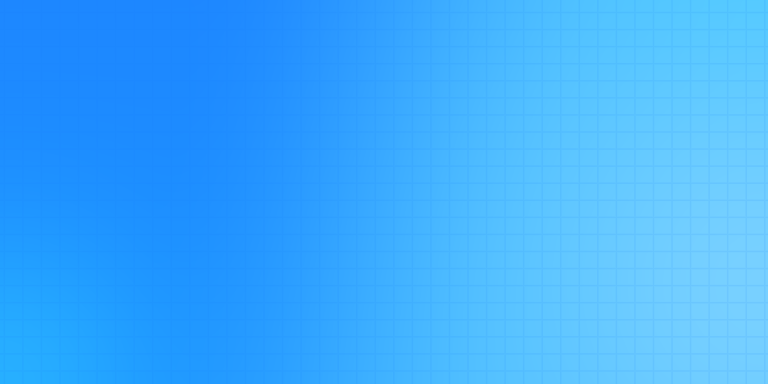
Reproduce this background procedurally as a Shadertoy shader.

```glsl
// Blue to pale sky gradient with soft corner glows under a faint square grid.

// Round falloff, 1 at the centre; higher tightness gives a smaller glow.
float glow(vec2 p, vec2 centre, float tightness) {
    vec2 d = p - centre;
    return exp(-tightness * dot(d, d));
}

// Antialiased coverage of thin lines repeated along both axes.
float gridLines(vec2 p, vec2 origin, vec2 cell, float width, float pixel) {
    vec2 dist = abs(fract((p - origin) / cell + 0.5) - 0.5) * cell;
    vec2 cover = clamp((0.5 * width - dist) / pixel + 0.5, 0.0, 1.0);
    return max(cover.x, cover.y);
}

void mainImage(out vec4 fragColor, in vec2 fragCoord) {
    vec2 uv = fragCoord / iResolution.xy;
    vec2 p = vec2(uv.x * 2.0, uv.y); // two units wide, one unit high

    // Deep blue on the left, with a slightly slanted ramp to sky blue
    vec3 deepBlue = mix(vec3(0.105, 0.565, 1.0), vec3(0.115, 0.53, 1.0), uv.y);
    vec3 skyBlue = vec3(0.28, 0.74, 1.0);
    float slantedX = uv.x + 0.1 * (0.5 - uv.y);
    vec3 color = mix(deepBlue, skyBlue, smoothstep(0.2, 0.75, slantedX));
    color.g += 0.04 * smoothstep(0.65, 1.0, uv.x) * uv.y;

    // Cyan glow in the lower left, pale glow at the lower right edge
    color = mix(color, vec3(0.16, 0.70, 1.0), 0.9 * glow(p, vec2(0.0), 6.0));
    color = mix(color, vec3(0.48, 0.82, 1.0), 0.95 * glow(p, vec2(2.0, 0.25), 2.2));

    // Faint darker grid
    float lines = gridLines(p, vec2(0.6875, 0.9674), vec2(0.0483, 0.04445),
                            0.004, 1.0 / iResolution.y);
    color = mix(color, vec3(0.08, 0.48, 0.98), 0.1 * lines);

    fragColor = vec4(color, 1.0);
}
```
